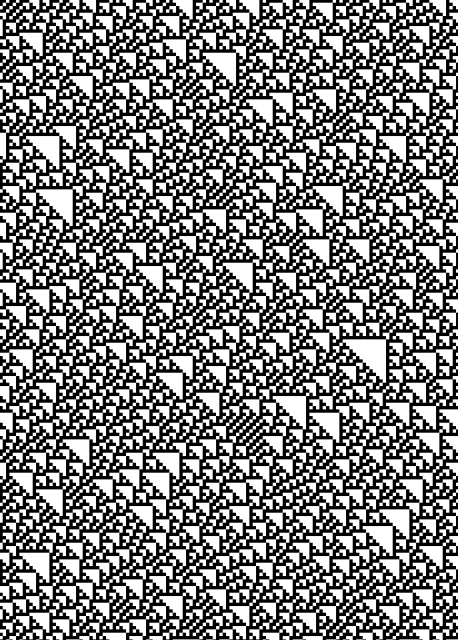
This pattern is drawn by a WebGL 1 fragment shader. Its source:

```glsl
precision highp float;
// Elementary cellular automaton "rule 60": each cell is the XOR of the cell above
// and its left neighbour, grown downwards from a random first row. Any row is found
// directly, as the XOR of the seeds whose binomial coefficient C(row, k) is odd.

uniform vec2 u_resolution;

// Random bits of the first row, for three columns at once
vec3 seedBits(vec3 column) {
    vec3 h = fract((column + 523.0) * 0.1031);
    h *= h + 33.33;
    h *= h + h;
    return step(0.5, fract(h));
}

// Number of odd coefficients in a row: two to the power of its set bits
float oddCount(float row) {
    float count = 1.0;
    for (int bit = 0; bit < 8; bit++) {
        count *= 1.0 + mod(row, 2.0);
        row = floor(row * 0.5);
    }
    return count;
}

// The n-th k with C(row, k) odd: the bits of n spread over the set bits of row
float oddIndex(float n, float row) {
    float k = 0.0;
    float weight = 1.0;
    for (int bit = 0; bit < 8; bit++) {
        if (mod(row, 2.0) > 0.5) {
            k += weight * mod(n, 2.0);
            n = floor(n * 0.5);
        }
        row = floor(row * 0.5);
        weight *= 2.0;
    }
    return k;
}

// States of three cells in one row
vec3 cells(vec3 column, float row) {
    float count = oddCount(row);
    vec3 sum = vec3(0.0);
    for (int n = 0; n < 256; n++) {
        if (float(n) >= count) break;
        sum += seedBits(column - oddIndex(float(n), row));
    }
    return mod(sum, 2.0);
}

void main() {
    // Cell coordinates, with rows counted from the top
    float cellsPerPixel = 192.0 / u_resolution.y;
    vec2 fromTop = vec2(gl_FragCoord.x, u_resolution.y - gl_FragCoord.y);
    vec2 p = fromTop * cellsPerPixel + vec2(0.1875, 1.1875);

    // Nearest grid corner, and how far the pixel reaches past it
    vec2 corner = floor(p + 0.5);
    vec2 cover = clamp((p - corner) / cellsPerPixel + 0.5, 0.0, 1.0);

    // The row above the corner gives the row below by one step of the rule
    vec3 above = cells(corner.x + vec3(-2.0, -1.0, 0.0), corner.y - 1.0);
    vec2 below = abs(above.xy - above.yz);

    // Blend the four cells by their area within the pixel
    vec2 column = mix(above.yz, below, cover.y);
    float ink = mix(column.x, column.y, cover.x);
    gl_FragColor = vec4(vec3(1.0 - ink), 1.0);
}
```
